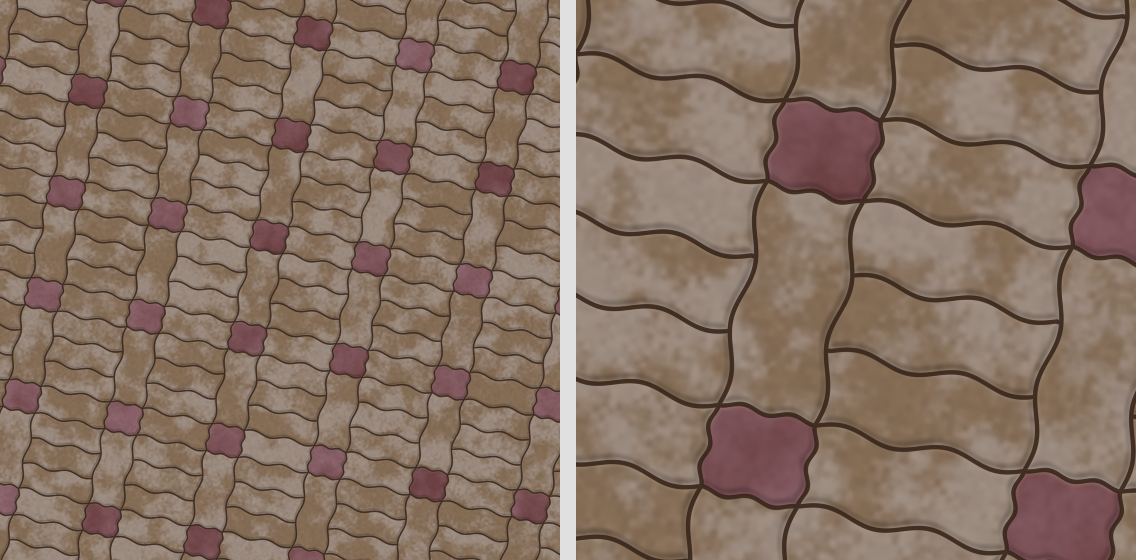
Left, the full canvas; right, a detail of the centre.
This texture is drawn by a Shadertoy shader. Its source:

```glsl
// Wavy interlocking pavers on a tilted square lattice: small red lobed blocks,
// upright tan blocks between them, and stacks of four flat tan blocks.
// Joints come from wave-shifted distances; fbm noise mottles every block.

#define CELLS 5.38              // lattice cells across the canvas
#define TILT 0.213              // lattice rotation, radians
#define ANCHOR vec2(0.481, 0.423) // centre of one red block, y downward
#define RED_SIZE vec2(0.315, 0.265) // red block, in cells
#define WAVE 0.019              // joint wave amplitude, in cells
#define JOINT 0.007             // joint half width, in cells
#define BEVEL 0.022             // rounded rim width, in cells
#define MOTTLE 5.5              // blotches per cell
#define GRAIN 42.0              // speckles per cell

const float TAU = 6.2831853;
const vec3 TAN = vec3(0.515, 0.420, 0.330);
const vec3 GREY = vec3(0.605, 0.540, 0.495);
const vec3 RED_DARK = vec3(0.425, 0.255, 0.265);
const vec3 RED_LIGHT = vec3(0.545, 0.395, 0.425);
const vec3 JOINT_COLOR = vec3(0.215, 0.145, 0.105);
const vec3 RIM_LIGHT = vec3(0.72, 0.62, 0.50);

float hash(vec2 p) {
    vec3 q = fract(p.xyx * 0.1031);
    q += dot(q, q.yzx + 33.33);
    return fract((q.x + q.y) * q.z);
}

float noise(vec2 p) {
    vec2 i = floor(p), f = fract(p);
    f = f * f * (3.0 - 2.0 * f);
    return mix(mix(hash(i), hash(i + vec2(1, 0)), f.x),
               mix(hash(i + vec2(0, 1)), hash(i + vec2(1, 1)), f.x), f.y);
}

float fbm(vec2 p) {
    float sum = 0.0, amp = 0.5;
    for (int i = 0; i < 5; i++) {
        sum += amp * noise(p);
        p = mat2(1.6, 1.2, -1.2, 1.6) * p + 17.3;
        amp *= 0.5;
    }
    return sum / 0.97;
}

// Joint offset: two outward lobes along a red block, two sine waves elsewhere.
float wave(float t, float size, float outward) {
    t = fract(t);
    if (t < size) {
        float lobe = sin(TAU * t / size);
        return outward * WAVE * lobe * lobe;
    }
    return -WAVE * sin(2.0 * TAU * (t - size) / (1.0 - size));
}

// Returns distance to the nearest joint, block id (xy) and a red flag (w).
vec4 paver(vec2 p) {
    vec2 size = RED_SIZE;
    vec2 near = p - vec2(wave(p.y, size.y, -1.0), wave(p.x, size.x, -1.0));
    vec2 cell = floor(near);
    near -= cell;
    vec2 far = p - cell - size
             - vec2(wave(p.y, size.y, 1.0), wave(p.x, size.x, 1.0));
    vec2 edge = min(min(near, 1.0 - near), abs(far));
    float row = far.y < 0.0 ? 0.0 : 1.0;
    bool upright = far.x < 0.0;
    if (!upright && row > 0.5) {
        // Three flat blocks share the height beside an upright block.
        float pitch = (1.0 - size.y) / 3.0;
        float r = far.y / pitch;
        row += min(floor(r), 2.0);
        edge.y = pitch * abs(r - floor(r + 0.5));
    }
    vec2 id = cell * vec2(2.0, 4.0) + vec2(upright ? 0.0 : 1.0, row);
    return vec4(min(edge.x, edge.y), id, upright && row < 0.5 ? 1.0 : 0.0);
}

float rimHeight(float d) {
    return smoothstep(0.0, BEVEL, d);
}

void mainImage(out vec4 fragColor, in vec2 fragCoord) {
    // Canvas to lattice space, with y running down
    vec2 uv = fragCoord / iResolution.y;
    vec2 d = vec2(uv.x, 1.0 - uv.y) - ANCHOR;
    float c = cos(TILT), s = sin(TILT);
    vec2 p = CELLS * vec2(c * d.x + s * d.y, c * d.y - s * d.x) + 0.5 * RED_SIZE;
    float pixel = CELLS / iResolution.y;

    // Mottled stone, shifted and toned per block
    vec4 block = paver(p);
    float tone = hash(block.yz + 41.0);
    vec2 shift = 23.0 * vec2(hash(block.yz + 7.0), hash(block.yz + 91.0));
    float blotch = fbm(p * MOTTLE + shift);
    float grain = noise(p * GRAIN) - 0.5;
    float pale = smoothstep(0.32, 0.70, blotch + 0.22 * (tone - 0.5) + 0.13 * grain);
    float pink = clamp(0.75 * tone + 1.2 * (blotch - 0.5) + 0.12, 0.0, 1.0);
    vec3 color = mix(mix(TAN, GREY, pale), mix(RED_DARK, RED_LIGHT, pink), block.w);
    color *= 1.0 + 0.07 * grain;

    // Rim relief, lit unevenly from the upper left
    float relief = rimHeight(block.x) - rimHeight(paver(p + vec2(0.012, 0.014)).x);
    float worn = smoothstep(0.3, 0.7, noise(p * 7.0 + 5.0));
    color = mix(color, RIM_LIGHT, clamp(-relief, 0.0, 1.0) * 0.35 * worn);
    color *= 1.0 - 0.20 * clamp(relief, 0.0, 1.0);

    // Dark joints
    float gap = 1.0 - smoothstep(JOINT - 0.6 * pixel, JOINT + 0.8 * pixel, block.x);
    color = mix(color, JOINT_COLOR, 0.9 * gap);
    fragColor = vec4(color, 1.0);
}
```
